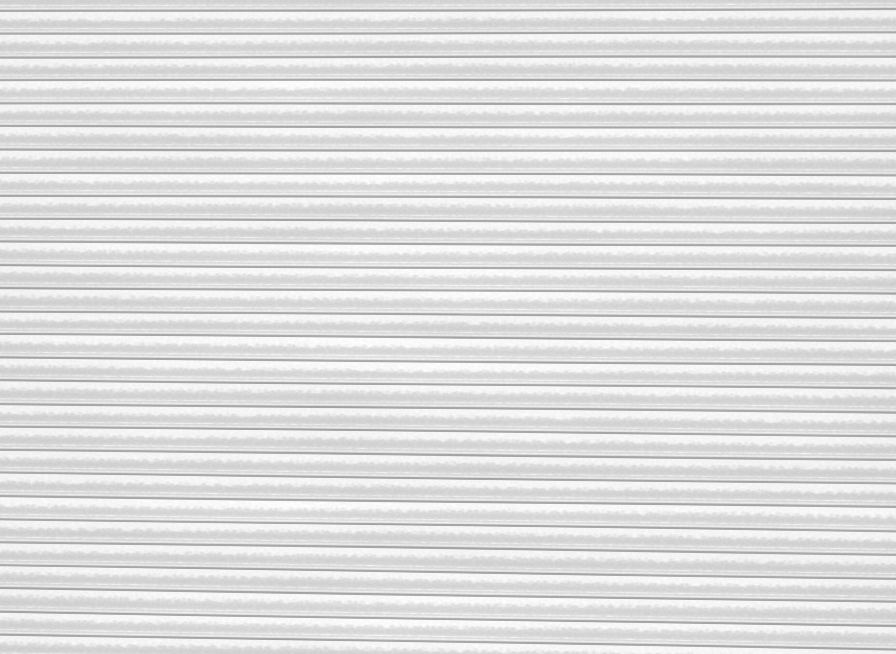
A Shadertoy shader for this texture:

```glsl
// Pale ribbed sheet: 28 slightly tilted horizontal slats, each with a dark groove,
// a white crest, a grey hollow and two fine ridges. The slat pitch fans out to the
// right; cellular noise roughens the edges and layered sines vary each slat.

// Layout, in canvas heights measured down from the top
const vec2 FIRST_GROOVE = vec2(0.0167, 0.0139);   // at left, right
const vec2 PITCH = vec2(0.03532, 0.03628);        // at left, right
const float SLAT_WAVER = 0.025;                   // in slats

// Slat profile, as fractions of one slat
const float GROOVE_HALF = 0.045;
const float CREST_END = 0.37;
const float CREST_SOFT = 0.085;
const float HOLLOW_END = 0.71;
const float RIDGE_A = 0.775;
const float RIDGE_B = 0.895;
const float RIDGE_HALF = 0.024;

// Tones
const float GROOVE_TONE = 0.655;
const float CREST_TONE = 0.965;
const float HOLLOW_TONE = 0.828;
const float LEDGE_TONE = 0.862;
const float RIDGE_TONE = 0.945;
const vec3 TINT = vec3(1.0, 1.0, 1.0);

// Wear
const vec2 FLECK_DENSITY = vec2(105.0, 5.0);      // per height, per slat
const float EDGE_ROUGHNESS = 0.17;
const float GRAIN = 0.035;

vec2 hash22(vec2 p) {
    vec3 q = fract(vec3(p.xyx) * vec3(0.1031, 0.1030, 0.0973));
    q += dot(q, q.yzx + 33.33);
    return fract((q.xx + q.yz) * q.zy);
}

// Distance to the nearest scattered point
float cellular(vec2 p) {
    vec2 cell = floor(p), f = p - cell;
    float nearest = 2.0;
    for (int j = -1; j <= 1; j++)
        for (int i = -1; i <= 1; i++) {
            vec2 o = vec2(i, j);
            nearest = min(nearest, length(o + hash22(cell + o + 50.0) - f));
        }
    return nearest;
}

// Slow drift along a slat, about -1 to 1
float drift(float x, float seed) {
    float phase = seed * 6.2832;
    return 0.5 * sin(x * 5.3 + phase) + 0.3 * sin(x * 13.7 + phase * 2.3)
         + 0.2 * sin(x * 31.0 + phase * 4.1);
}

// Antialiased stripe around a centre
float stripe(float dist, float halfWidth, float px) {
    return 1.0 - smoothstep(halfWidth - 0.6 * px, halfWidth + 0.6 * px, abs(dist));
}

void mainImage(out vec4 fragColor, in vec2 fragCoord) {
    vec2 uv = fragCoord / iResolution.xy;
    float x = fragCoord.x / iResolution.y;
    float pitch = mix(PITCH.x, PITCH.y, uv.x);
    float s = (1.0 - uv.y - mix(FIRST_GROOVE.x, FIRST_GROOVE.y, uv.x)) / pitch;
    s += SLAT_WAVER * sin(s * 2.1 + x * 1.7) * sin(s * 0.83 - x * 2.3);
    float px = 1.0 / (iResolution.y * pitch);

    float row = floor(s), t = s - row;
    vec2 rowSeed = hash22(vec2(row + 9.0, 4.0));
    float slow = drift(x, rowSeed.x);
    float fleck = cellular(vec2(x, s) * FLECK_DENSITY) - 0.45;
    float fine = cellular(vec2(x * 170.0, s * 8.0) + 31.0) - 0.45;

    // Crest falling into the hollow, then rising to the ledge
    float crestEnd = CREST_END + EDGE_ROUGHNESS * fleck + 0.025 * slow
                   + 0.05 * (rowSeed.y - 0.5);
    float soft = CREST_SOFT + 0.5 * px;
    float hollow = smoothstep(crestEnd - soft, crestEnd + soft, t);
    float tone = mix(CREST_TONE, HOLLOW_TONE + 0.03 * (1.0 - smoothstep(0.4, 0.58, t)), hollow);
    tone = mix(tone, LEDGE_TONE, smoothstep(HOLLOW_END - 0.08, HOLLOW_END + 0.05, t));

    // Fine ridges, the upper one worn into dashes
    float worn = clamp(0.65 + 1.1 * fleck + 0.2 * slow, 0.0, 1.0);
    tone = mix(tone, RIDGE_TONE, worn * stripe(t - RIDGE_A, RIDGE_HALF, px));
    tone = mix(tone, RIDGE_TONE, 0.8 * stripe(t - RIDGE_B, RIDGE_HALF, px));

    // Surface grain, slat variation and gentle fall-off to the sides
    tone += GRAIN * fine + 0.008 * slow + 0.016 * (rowSeed.x - 0.5);
    tone += 0.006 - 0.035 * pow(abs(uv.x - 0.5) * 2.0, 2.0) * 0.5;

    // Groove between slats
    float grooveDist = min(t, 1.0 - t);
    float groove = stripe(grooveDist, GROOVE_HALF, px);
    tone = mix(tone, GROOVE_TONE + 0.02 * slow, groove);

    fragColor = vec4(clamp(tone * TINT, 0.0, 1.0), 1.0);
}
```
